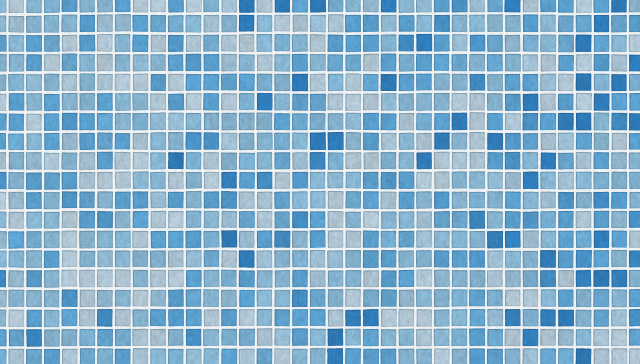
Reproduce this texture procedurally as a Shadertoy shader.

```glsl
// Wall of small blue glass mosaic tiles set in uneven white grout.

const vec2 TILES = vec2(36.1, 18.55);    // repeats across and down
const vec2 GRID_SHIFT = vec2(0.577, 0.153);
const float SHEET_COLUMNS = 12.0;        // tiles per mounted sheet
const vec2 GROUT = vec2(0.0060, 0.0070); // joint widths, in canvas heights

const vec3 GROUT_COLOR = vec3(0.935, 0.945, 0.95);
const vec3 PALE = vec3(0.69, 0.77, 0.825);
const vec3 SKY = vec3(0.52, 0.70, 0.81);
const vec3 BLUE = vec3(0.35, 0.62, 0.80);
const vec3 DEEP = vec3(0.18, 0.48, 0.72);
const vec3 RIM_TINT = vec3(0.68, 0.77, 0.80);

float hash(vec2 p) {
    vec3 q = fract(vec3(p.xyx) * 0.1031);
    q += dot(q, q.yzx + 33.33);
    return fract((q.x + q.y) * q.z);
}

vec2 hash2(vec2 p) {
    return vec2(hash(p + 17.3), hash(p + 71.9));
}

float noise(vec2 p) {
    vec2 i = floor(p), f = fract(p);
    f = f * f * (3.0 - 2.0 * f);
    return mix(mix(hash(i), hash(i + vec2(1, 0)), f.x),
               mix(hash(i + vec2(0, 1)), hash(i + vec2(1, 1)), f.x), f.y);
}

float roundedBox(vec2 p, vec2 halfSize, float radius) {
    vec2 q = abs(p) - halfSize + radius;
    return length(max(q, 0.0)) + min(max(q.x, q.y), 0.0) - radius;
}

// Pick a glass shade; bias moves the choice toward the deeper blues.
vec3 glassColor(vec2 id, float bias) {
    float pick = hash(id + 5.7) + bias;
    vec3 color = PALE;
    color = mix(color, SKY, smoothstep(0.10, 0.36, pick));
    color = mix(color, BLUE, smoothstep(0.50, 0.74, pick));
    color = mix(color, DEEP, smoothstep(0.86, 0.97, pick));
    return color * (0.97 + 0.06 * hash(id + 41.1));
}

// Cloudy streaks inside the glass, in canvas heights.
float glassStreaks(vec2 p, vec2 id) {
    vec2 q = p + hash2(id) * 3.0;
    return 0.5 * noise(q * vec2(110.0, 75.0)) + 0.5 * noise(q * vec2(290.0, 190.0)) - 0.5;
}

void mainImage(out vec4 fragColor, in vec2 fragCoord) {
    vec2 uv = fragCoord / iResolution.xy;
    float pixel = 1.0 / iResolution.y;
    vec2 canvas = vec2(iResolution.x / iResolution.y, 1.0);
    vec2 p = uv * canvas;
    vec2 cell = canvas / TILES;

    // Grid with slightly misaligned sheets and gently wavering rows
    vec2 grid = uv * TILES + GRID_SHIFT;
    float sheet = floor((grid.x + 8.0) / SHEET_COLUMNS);
    grid.y += 0.04 * (hash(vec2(sheet, 3.0)) - 0.5);
    grid.y += 0.04 * (noise(vec2(grid.x * 0.4, floor(grid.y + 0.5) * 7.0)) - 0.5);
    vec2 id = floor(grid);
    vec2 local = (fract(grid) - 0.5) * cell;

    // Each tile is nudged, tilted and resized
    vec2 nudge = (hash2(id) - 0.5) * 0.0014;
    float tilt = (hash(id + 29.0) - 0.5) * 0.035;
    vec2 q = local - nudge + tilt * vec2(-local.y, local.x);
    vec2 halfSize = 0.5 * (cell - GROUT) + (hash2(id + 53.0) - 0.5) * 0.0010;
    float d = roundedBox(q, halfSize, 0.0022);
    d += (noise(p * 110.0) - 0.5) * 0.0006;

    // Glass body: slightly paler at the left, with cloudy streaks
    float bias = 0.10 * (uv.x - 0.5);
    vec3 glass = glassColor(id, bias);
    glass *= 1.0 + 0.16 * glassStreaks(p, id);

    // Greyish shadow along the rims, strongest at the top and left
    float rim = smoothstep(-0.0048, -0.0008, d);
    vec2 side = q / halfSize;
    float shade = smoothstep(0.4, 0.9, max(side.y, -side.x));
    glass *= mix(vec3(1.0), RIM_TINT, rim * mix(0.30, 0.80, shade));

    // Grout with a faint grain
    vec3 grout = GROUT_COLOR + 0.04 * (noise(p * 160.0) - 0.5);

    float edge = max(0.6 * pixel, 0.0005);
    vec3 color = mix(glass, grout, smoothstep(-edge, edge, d));
    fragColor = vec4(color, 1.0);
}
```
